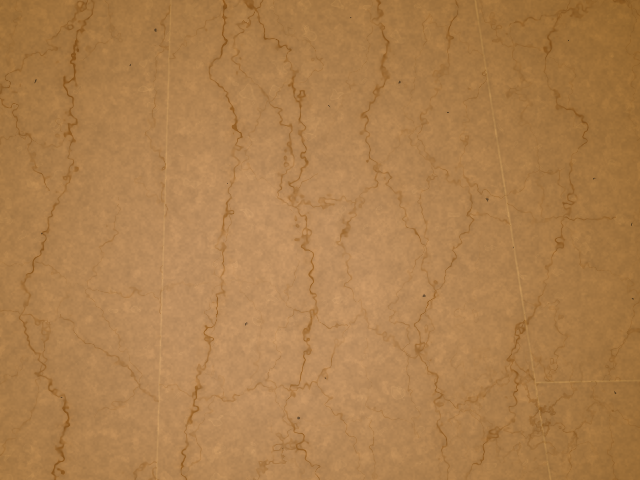
Give the GLSL for this texture, as a Shadertoy shader.

```glsl
float hash(vec2 p) {
    vec3 q = fract(vec3(p.xyx) * 0.1031);
    q += dot(q, q.yzx + 33.33);
    return fract((q.x + q.y) * q.z);
}

vec2 hash2(vec2 p) {
    return vec2(hash(p), hash(p + 57.3));
}

float noise(vec2 p) {
    vec2 i = floor(p), f = fract(p);
    f = f * f * (3.0 - 2.0 * f);
    return mix(mix(hash(i), hash(i + vec2(1, 0)), f.x),
               mix(hash(i + vec2(0, 1)), hash(i + vec2(1, 1)), f.x), f.y);
}

float fbm(vec2 p) {
    float sum = 0.0, amp = 0.5;
    for (int i = 0; i < 5; i++) {
        sum += amp * noise(p);
        p = mat2(1.6, 1.2, -1.2, 1.6) * p + 7.1;
        amp *= 0.5;
    }
    return sum;
}

// Centred two-channel noise that bends the veins
vec2 wobble(vec2 p) {
    return vec2(noise(p), noise(p + 41.7)) - 0.5;
}

vec2 squiggle(vec2 p) {
    return 0.026 * wobble(p * 20.0) + vec2(0.024, 0.014) * wobble(p * 68.0) + 0.010 * wobble(p * 140.0);
}

// Soft crumbly line whose width and strength vary along its length
float stroke(float d, vec2 p, float width) {
    float w = width * (0.6 + 0.8 * noise(p * 37.0));
    float core = (1.0 - smoothstep(0.0, w, d)) * (0.55 + 0.8 * noise(p * 130.0));
    return (0.7 * core + 0.25 * exp(-d / (1.8 * width))) * (0.3 + 1.0 * noise(p * 22.0 + 5.0));
}

float meander(float y, float seed) {
    return 0.24 * noise(vec2(y * 2.6, seed)) + 0.10 * noise(vec2(y * 7.0, seed + 3.5));
}

// Long unbroken veins running from top to bottom
float trunks(vec2 p) {
    vec2 q = p + squiggle(p);
    float sum = 0.0;
    for (int i = 0; i < 6; i++) {
        float seed = 11.0 * float(i) + 4.0;
        float x = meander(q.y, seed);
        float slope = (meander(q.y + 0.01, seed) - x) / 0.01;
        float d = abs(q.x - x + 0.04 - 0.245 * float(i)) / sqrt(1.0 + slope * slope);
        sum = max(sum, stroke(d, p, 0.0052) * (0.7 + 0.4 * hash(vec2(seed, 2.0))));
    }
    return sum;
}

// Branches along the borders of stretched cells
float branches(vec2 p, vec2 scale, float width) {
    vec2 q = (p + 0.12 * wobble(p * 5.0) + squiggle(p)) * scale;
    vec2 cell = floor(q), nearA = vec2(9.0), nearB = vec2(9.0), idA = cell, idB = cell;
    for (int y = -1; y <= 1; y++)
    for (int x = -1; x <= 1; x++) {
        vec2 id = cell + vec2(x, y);
        vec2 r = id + 0.1 + 0.8 * hash2(id) - q;
        if (dot(r, r) < dot(nearA, nearA)) {
            nearB = nearA; idB = idA;
            nearA = r; idA = id;
        } else if (dot(r, r) < dot(nearB, nearB)) {
            nearB = r; idB = id;
        }
    }
    vec2 across = normalize(nearB - nearA);
    float d = abs(dot(0.5 * (nearA + nearB), across)) / length(across * scale);
    return stroke(d, p, width) * smoothstep(0.15, 0.8, hash(idA + idB + 13.0));
}

// Pale ragged fossils, some with a brighter rim
float fossils(vec2 p, float size) {
    vec2 q = (p + 0.020 * wobble(p * 75.0)) / size;
    vec2 id = floor(q), h = hash2(id + 3.0);
    float d = length((fract(q) - 0.35 - 0.3 * h) * vec2(1.0, 0.7 + 0.6 * h.y)) - 0.08 - 0.17 * h.x;
    float body = 1.0 - smoothstep(-0.04, 0.04, d);
    float rim = 1.0 - smoothstep(0.0, 0.06, abs(d));
    return step(0.6, hash(id + 19.0)) * (0.4 * body + 0.7 * rim * h.y);
}

// Rare brown pits
float pits(vec2 p) {
    vec2 q = (p + 0.006 * wobble(p * 160.0)) / 0.05;
    vec2 id = floor(q), h = hash2(id + 71.0);
    float d = length((fract(q) - 0.2 - 0.6 * h) * vec2(1.0, 0.6 + 0.4 * h.x));
    return step(0.96, hash(id + 8.0)) * (1.0 - smoothstep(0.01, 0.04 + 0.04 * h.y, d));
}

void mainImage(out vec4 fragColor, in vec2 fragCoord) {
    vec2 p = fragCoord / iResolution.y;
    float pixel = 1.0 / iResolution.y;

    // Slab joints
    float leftJoint = p.x - mix(0.326, 0.356, p.y);
    float rightJoint = p.x - mix(1.147, 0.990, p.y);
    float crossJoint = p.y - 0.203 - 0.02 * (p.x - 1.12);
    float slab = step(0.0, leftJoint) + step(0.0, rightJoint) * (1.0 + step(crossJoint, 0.0));
    vec2 s = p + slab * vec2(3.7, 2.3) + 4.0;

    // Warm lamp light fading to the corners
    float fade = clamp((length(p - vec2(0.56, 0.37)) - 0.2) / 0.70, 0.0, 1.1);
    vec3 color = mix(vec3(0.738, 0.557, 0.375), vec3(0.588, 0.412, 0.200), fade);

    // Cloudy stone, pale flecks and fine grain
    color *= 1.0 + 0.04 * (fbm(s * 9.0) - 0.48) + 0.09 * (fbm(s * 60.0) - 0.48);
    color *= 1.0 + 0.04 * smoothstep(0.58, 0.70, fbm(s * 42.0 + 8.0));
    color *= 1.0 + 0.045 * (noise(p * 120.0) - 0.5) + 0.055 * (noise(p * 240.0) - 0.5);

    // Fossils and pits
    float shells = fossils(s, 0.062) + 0.8 * fossils(s + 1.9, 0.038);
    color *= 1.0 + vec3(0.06, 0.07, 0.075) * shells * smoothstep(0.3, 0.6, noise(s * 6.0));
    color *= 1.0 - 0.45 * pits(s);

    // Ochre veins and the rusty stain
    float vein = max(trunks(p), 0.65 * branches(s, vec2(4.4, 2.6), 0.0045));
    vein = max(vein, 0.4 * branches(s + 9.0, vec2(7.0, 4.4), 0.0035));
    vec2 fromStain = (p - vec2(1.12, 0.14)) / vec2(0.13, 0.09);
    float curl = abs(fbm(s * 22.0) - 0.48);
    vein += 0.5 * exp(-dot(fromStain, fromStain)) * (1.0 - smoothstep(0.0, 0.05, curl));
    color *= mix(vec3(1.0), vec3(0.81, 0.70, 0.44), min(vein, 1.0));

    // Pale grout with a faint shaded border
    float joint = min(abs(rightJoint) * 0.98, rightJoint > 0.0 ? abs(crossJoint) : 1.0);
    float grout = 1.0 - smoothstep(0.0016 - pixel, 0.0016 + pixel, joint);
    float faint = 1.0 - smoothstep(0.0014 - pixel, 0.0014 + pixel, abs(leftJoint));
    color *= 1.0 - 0.06 * exp(-joint / 0.004);
    color *= 1.0 + vec3(0.18, 0.22, 0.22) * grout * (0.5 + 0.5 * noise(p * 40.0));
    color *= 1.0 + vec3(0.08, 0.10, 0.09) * faint;

    fragColor = vec4(color, 1.0);
}
```
